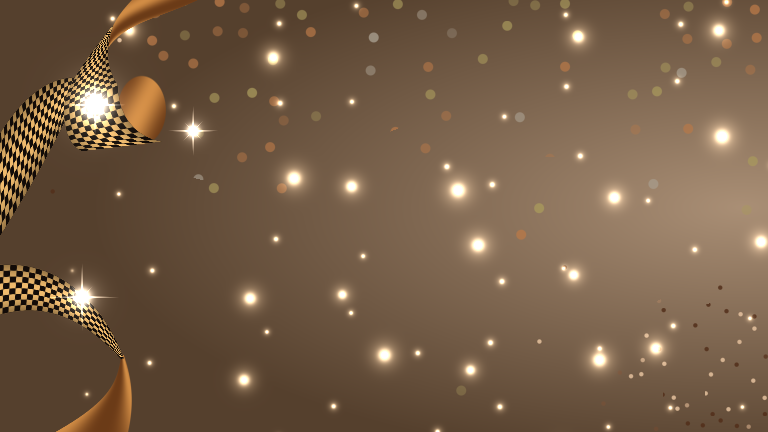
Write a Shadertoy shader that draws this background.

```glsl
// Warm brown festive backdrop with curled gold and checkered ribbons on the left.
// Ribbons are ruled strips between two Bezier edges, inverted by a root search;
// bokeh discs, confetti and glowing sparks are scattered on jittered grids.

const vec3 DARK_BROWN = vec3(0.335, 0.252, 0.178);
const vec3 LIGHT_BROWN = vec3(0.665, 0.560, 0.460);
const vec3 CREAM = vec3(1.0, 0.90, 0.74);

vec3 hash3(vec2 cell) {
    vec3 q = vec3(dot(cell, vec2(127.1, 311.7)), dot(cell, vec2(269.5, 183.3)), dot(cell, vec2(419.2, 371.9)));
    return fract(sin(q) * 43758.55);
}

vec2 bezier(mat4x2 c, float t) {
    float k = 1.0 - t;
    return c * vec4(k * k * k, 3.0 * k * k * t, 3.0 * k * t * t, t * t * t);
}

// Signed side of p relative to the strip's cross line at t
float crossSide(vec2 p, mat4x2 a, mat4x2 b, float t) {
    vec2 start = bezier(a, t), d = bezier(b, t) - start, e = p - start;
    return d.x * e.y - d.y * e.x;
}

// Strip coordinates: across, along, coverage
vec3 strip(vec2 p, mat4x2 a, mat4x2 b, float px) {
    const float STEP = 1.0 / 24.0;
    vec3 best = vec3(0.0);
    float previous = crossSide(p, a, b, 0.0);
    for (int i = 1; i <= 24; i++) {
        float t = float(i) * STEP;
        float side = crossSide(p, a, b, t);
        if (previous * side <= 0.0 && previous != side) {
            float root = t - STEP * side / (side - previous);
            vec2 start = bezier(a, root), d = bezier(b, root) - start;
            float s = dot(p - start, d) / max(dot(d, d), 1e-7);
            float cover = smoothstep(-px, px, min(s, 1.0 - s) * length(d));
            if (cover > best.z) best = vec3(s, root, cover);
        }
        previous = side;
    }
    return best;
}

vec3 satin(float x) {
    float sheen = pow(0.5 + 0.5 * sin(6.283 * x), 1.5);
    return mix(vec3(0.42, 0.23, 0.09), vec3(0.82, 0.55, 0.27), sheen);
}

void addSatin(inout vec3 col, vec3 uv) {
    col = mix(col, satin(uv.x * 0.8 + uv.y * 0.5), uv.z);
}

void addChecker(inout vec3 col, vec3 uv, vec2 cells) {
    vec2 wave = sin(3.14159 * uv.xy * cells);
    float tile = smoothstep(-0.2, 0.2, wave.x * wave.y);
    float shade = 0.65 + 0.4 * sin(3.14159 * uv.x);
    vec3 gold = vec3(0.90, 0.70, 0.41) * shade;
    col = mix(col, mix(vec3(0.07, 0.045, 0.03), gold, tile), uv.z);
}

// One disc per grid cell; returns random triple and coverage
vec4 discs(vec2 p, float size, float radius, float seed, float px) {
    vec2 cell = floor(p / size);
    vec3 rnd = hash3(cell + seed);
    vec2 centre = (cell + 0.5) * size + (rnd.xy - 0.5) * (size - 2.0 * radius);
    return vec4(hash3(cell + seed + 31.0), smoothstep(px, -px, length(p - centre) - radius));
}

// Soft sparks gathered from the neighbouring cells
float sparks(vec2 p, float size, float radius, float seed) {
    float light = 0.0;
    for (int k = 0; k < 9; k++) {
        vec2 cell = floor(p / size) + vec2(k % 3 - 1, k / 3 - 1);
        vec3 rnd = hash3(cell + seed);
        float r = radius * mix(0.6, 1.15, rnd.z);
        float d = length(p - (cell + 0.15 + 0.7 * rnd.xy) * size) / r;
        light += step(0.2, rnd.z) * (exp(-d * d) * 1.3 + 0.38 * exp(-d * d * 0.17));
    }
    return light * smoothstep(0.18, 0.32, p.x);
}

// Bright core with long upright rays and short diagonal ones
float star(vec2 p, float reach, float core) {
    vec2 q = abs(p) / reach, g = abs(vec2(p.x + p.y, p.x - p.y)) / reach;
    float rays = max(0.0, 1.0 - q.x - 22.0 * q.y) + max(0.0, 1.0 - q.y - 22.0 * q.x);
    rays += max(0.0, 0.6 - g.x - 14.0 * g.y) + max(0.0, 0.6 - g.y - 14.0 * g.x);
    float d = dot(p, p) / (core * core);
    return rays + 1.4 * exp(-d) + 0.25 * exp(-d * 0.2);
}

void addRibbons(inout vec3 col, vec2 p, float px) {
    // Upper tail
    addChecker(col, strip(p, mat4x2(-.023, .653, .035, .757, .104, .833, .197, .819),
        mat4x2(-.023, .417, .069, .560, .120, .653, .180, .780), px), vec2(10.0, 28.0));
    // Inside of the curl
    vec2 e = (p - vec2(0.328, 0.745)) / vec2(0.056, 0.079);
    float inside = smoothstep(px, -px, (length(e) - 1.0) * 0.056);
    col = mix(col, satin(0.25 + 0.32 * e.x - 0.22 * e.y), inside);
    // Satin top, neck and curl
    addSatin(col, strip(p, mat4x2(.324, 1.019, .282, .977, .259, .949, .250, .903),
        mat4x2(.486, 1.014, .382, .958, .296, .954, .250, .889), px));
    addChecker(col, strip(p, mat4x2(.255, .935, .204, .866, .148, .803, .148, .745),
        mat4x2(.262, .940, .241, .880, .250, .838, .273, .803), px), vec2(10.0, 18.0));
    addChecker(col, strip(p, mat4x2(.148, .745, .148, .700, .160, .662, .190, .650),
        mat4x2(.273, .803, .273, .741, .305, .685, .375, .672), px), vec2(10.0, 10.0));
    // Lower arch and its satin end
    addSatin(col, strip(p, mat4x2(.287, .178, .310, .109, .310, .051, .292, -.019),
        mat4x2(.280, .174, .271, .109, .250, .063, .093, -.019), px));
    addChecker(col, strip(p, mat4x2(-.023, .384, .116, .407, .231, .317, .287, .171),
        mat4x2(-.023, .264, .104, .310, .197, .259, .282, .167), px), vec2(8.0, 26.0));
}

void mainImage(out vec4 fragColor, in vec2 fragCoord) {
    float px = 0.75 / iResolution.y;
    vec2 p = fragCoord / iResolution.y;
    p.x *= 1.77778 * iResolution.y / iResolution.x;
    float falloff = length((p - vec2(1.72, 0.52)) / vec2(1.5, 0.6));
    vec3 col = mix(LIGHT_BROWN, DARK_BROWN, min(falloff, 1.0));

    // Bokeh discs, dense at the top and near both upper clusters
    vec4 bokeh = discs(p, 0.068, 0.0115, 5.0, px);
    float cluster = 0.38 + 0.5 * exp(-pow((p.x - 0.65) / 0.22, 2.0)) + 0.4 * smoothstep(1.4, 1.6, p.x);
    float density = cluster * smoothstep(0.45, 0.88, p.y) * smoothstep(0.2, 0.42, p.x);
    vec3 tint = mix(vec3(0.72, 0.47, 0.28), vec3(0.66, 0.60, 0.36), step(0.5, bokeh.y));
    tint = mix(tint, vec3(0.66, 0.62, 0.56), step(0.84, bokeh.y));
    col = mix(col, tint, bokeh.w * step(bokeh.x, density) * mix(0.3, 0.8, bokeh.z));

    // Confetti in the lower right corner
    vec4 confetti = discs(p, 0.036, 0.005, 17.0, px);
    float corner = smoothstep(1.32, 1.78, p.x) * smoothstep(0.40, 0.22, p.y);
    vec3 paper = mix(vec3(0.32, 0.18, 0.10), vec3(0.90, 0.76, 0.62), smoothstep(0.3, 0.6, confetti.y));
    col = mix(col, paper, confetti.w * step(confetti.x, 0.75 * corner) * 0.85);

    // Sparks, ribbons and stars
    float light = sparks(p, 0.245, 0.012, 3.0) + sparks(p + 0.07, 0.19, 0.0045, 43.0);
    col += CREAM * light * 0.8;
    if (p.x < 0.5) addRibbons(col, p, px);
    float flare = star(p - vec2(0.220, 0.757), 0.095, 0.030) + star(p - vec2(0.447, 0.697), 0.078, 0.013);
    flare += star(p - vec2(0.190, 0.312), 0.100, 0.019);
    col += vec3(1.0, 0.95, 0.87) * flare;
    fragColor = vec4(min(col, 1.0), 1.0);
}
```
